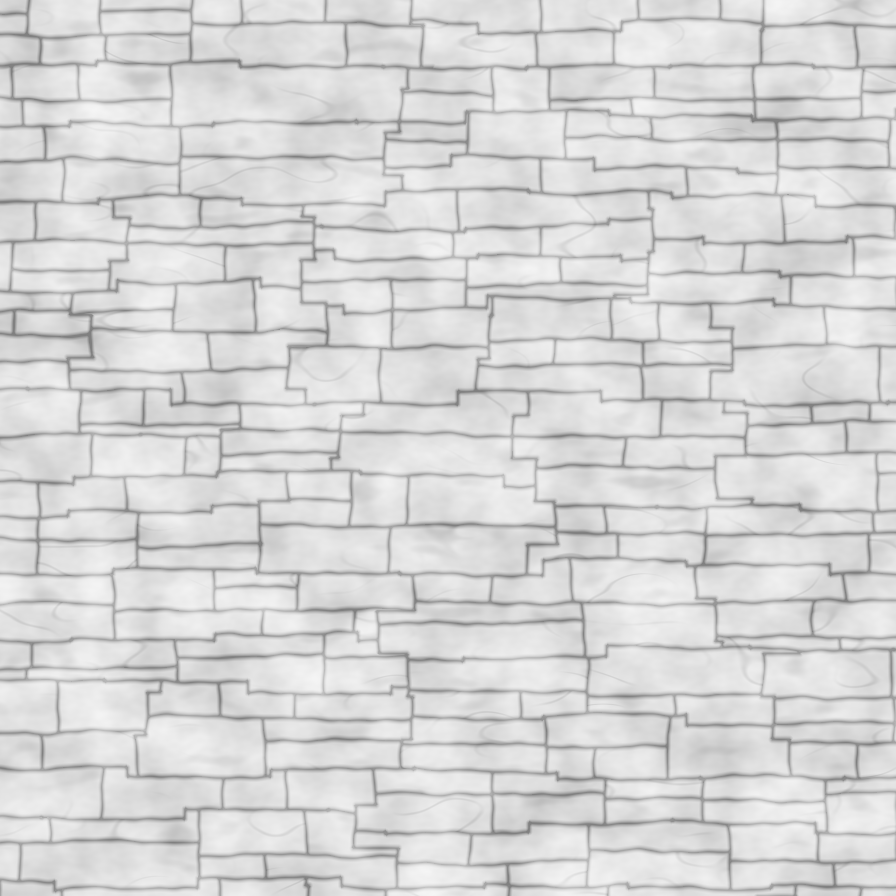
Reproduce this texture procedurally as a WebGL 1 fragment shader.

```glsl
precision highp float;
// White dry-stone wall: irregular flat ledge stones with soft grey joints.
uniform vec2 u_resolution;

const float WALL_SIZE = 1.2;             // side of the repeating wall section
const vec2 WALL_OFFSET = vec2(0.09, 0.1);
const vec2 STONE_MIN_LIMIT = vec2(0.12, 0.045); // stones stop splitting below
const vec2 STONE_MAX_LIMIT = vec2(0.27, 0.068); // a limit in this range
const float SPLIT_ASPECT = 5.0;          // width to height of split regions
const float STONE_TONE = 0.956;
const float TONE_SPREAD = 0.022;
const float JOINT_DEPTH = 0.385;
const float JOINT_WIDTH = 0.0029;
const float CORNER_RADIUS = 0.005;
const float GRAIN = 0.05;

float hash(vec2 p) {
  vec3 q = fract(vec3(p.xyx) * 0.1031);
  q += dot(q, q.yzx + 33.33);
  return fract((q.x + q.y) * q.z);
}

float gradientDot(vec2 cell, vec2 offset) {
  float angle = 6.2832 * hash(cell);
  return dot(vec2(cos(angle), sin(angle)), offset);
}

float gradientNoise(vec2 p) {
  vec2 i = floor(p), f = p - i;
  vec2 u = f * f * f * (f * (f * 6.0 - 15.0) + 10.0);
  vec2 e = vec2(1.0, 0.0);
  return mix(mix(gradientDot(i, f), gradientDot(i + e, f - e), u.x),
             mix(gradientDot(i + e.yx, f - e.yx), gradientDot(i + 1.0, f - 1.0), u.x), u.y);
}

// Uneven chipped edge along a joint.
float wobble(float along, float seed) {
  return 0.007 * gradientNoise(vec2(along * 9.0, seed * 7.31))
       + 0.003 * gradientNoise(vec2(along * 38.0, seed * 3.17 + 50.0));
}

// Stepped joint: x = signed distance across, y = distance to the linking step.
vec2 steppedJoint(float across, float along, float pitch, float height, float seed) {
  float t = along / pitch + hash(vec2(seed, 91.0));
  float band = floor(t), f = t - band;
  float neighbour = band + (f < 0.5 ? -1.0 : 1.0);
  float here = height * (hash(vec2(band + 40.0, seed)) - 0.5);
  float there = height * (hash(vec2(neighbour + 40.0, seed)) - 0.5);
  float gap = across - clamp(across, min(here, there), max(here, there));
  float link = length(vec2(gap, min(f, 1.0 - f) * pitch));
  return vec2(across - here, height > 0.0 ? link : 1.0);
}

// Splits the wall into stones: xy = distance to side and bed joints, z = stone id.
vec3 stoneWall(vec2 p) {
  vec2 low = vec2(0.0), high = vec2(WALL_SIZE);
  vec2 joint = min(p, WALL_SIZE - p);
  float id = 1.0;
  for (int level = 0; level < 13; level++) {
    vec2 size = high - low;
    vec2 limit = mix(STONE_MIN_LIMIT, STONE_MAX_LIMIT,
                     vec2(hash(vec2(id, 3.0)), hash(vec2(id, 5.0))));
    bool tooWide = size.x > limit.x, tooTall = size.y > limit.y;
    if (!tooWide && !tooTall) break;
    float aspect = SPLIT_ASPECT * mix(0.6, 1.3, hash(vec2(id, 7.0)));
    bool splitBed = tooTall && (!tooWide || size.y * aspect > size.x);
    vec2 cut = mix(low, high, mix(0.36, 0.64, hash(vec2(id, 11.0))));
    vec2 d;
    if (splitBed) {
      float stepHeight = size.x > 0.35 ? 0.018 : 0.0;
      d = steppedJoint(p.y - cut.y + wobble(p.x, id), p.x, 0.16, stepHeight, id);
      joint = min(joint, vec2(d.y, abs(d.x)));
      if (d.x > 0.0) low.y = cut.y; else high.y = cut.y;
    } else {
      float stepWidth = size.y > 0.09 ? 0.06 : 0.0;
      d = steppedJoint(p.x - cut.x + wobble(p.y, id), p.y, 0.048, stepWidth, id);
      joint = min(joint, vec2(abs(d.x), d.y));
      if (d.x > 0.0) low.x = cut.x; else high.x = cut.x;
    }
    id = id * 2.0 + (d.x > 0.0 ? 1.0 : 0.0);
  }
  return vec3(joint, id);
}

void main() {
  vec2 uv = gl_FragCoord.xy / min(u_resolution.x, u_resolution.y);
  vec2 p = mod(uv + WALL_OFFSET, WALL_SIZE);
  vec3 stone = stoneWall(p);

  // Rounded distance to the nearest joint; side joints are a little thinner.
  vec2 edge = stone.xy * vec2(1.2, 1.0);
  float corner = CORNER_RADIUS - length(max(CORNER_RADIUS - edge, 0.0));
  float d = max(min(min(edge.x, edge.y), corner), 0.0);
  d = sqrt(d * d + 1.6e-7);

  // Joints fade, darken and widen along their length.
  float wear = gradientNoise(p * 13.0 + 5.0) + 0.5 * gradientNoise(p * 37.0);
  float joint = JOINT_DEPTH * (1.0 + 0.65 * wear)
              * exp(-d / (JOINT_WIDTH * (1.0 + 0.5 * wear)));

  // Stone face: own tone, streaked grain, faint cracks and shallow hollows.
  vec2 face = p + vec2(0.37, 0.61) * mod(stone.z, 17.0);
  float tone = STONE_TONE + TONE_SPREAD * (hash(vec2(stone.z, 17.0)) - 0.6);
  float grain = 0.6 * gradientNoise(face * vec2(22.0, 46.0))
              + 0.4 * gradientNoise(face * vec2(85.0, 130.0));
  float vein = gradientNoise(face * vec2(13.0, 27.0) + 9.0);
  float crack = (1.0 - smoothstep(0.0, 0.06, abs(vein)))
              * smoothstep(0.05, 0.4, gradientNoise(face * 10.0 + 31.0));
  float hollow = smoothstep(0.22, 0.6, gradientNoise(face * vec2(18.0, 40.0) + 70.0));
  tone += GRAIN * grain - 0.07 * crack - 0.07 * hollow;

  gl_FragColor = vec4(vec3(clamp(tone - joint, 0.5, 0.985)), 1.0);
}
```
